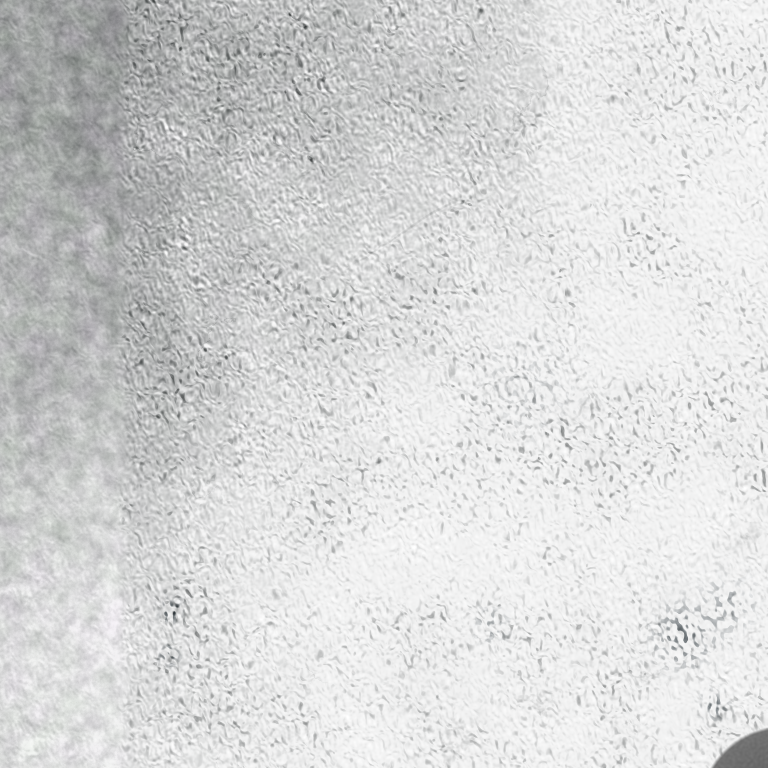
This texture is drawn by a Shadertoy shader. Its source:

```glsl
// Weathered pale plaster: a grey stain fades from the upper left into white.
// Gradient noise gives embossed grain, thresholds give flecks, pits and scuffs,
// and a narrow strip on the left carries soft, faintly tinted blotches.

vec2 hash2(vec2 p) {
    vec3 q = fract(p.xyx * vec3(0.1031, 0.1030, 0.0973));
    q += dot(q, q.yzx + 33.33);
    return fract((q.xx + q.yz) * q.zy);
}

float gradientDot(vec2 cell, vec2 corner, vec2 f) {
    return dot(hash2(cell + corner) * 2.0 - 1.0, f - corner);
}

// Gradient noise, roughly -0.6 to 0.6
float noise(vec2 p) {
    vec2 i = floor(p), f = p - i;
    vec2 u = f * f * f * (f * (f * 6.0 - 15.0) + 10.0);
    float low = mix(gradientDot(i, vec2(0, 0), f), gradientDot(i, vec2(1, 0), f), u.x);
    float high = mix(gradientDot(i, vec2(0, 1), f), gradientDot(i, vec2(1, 1), f), u.x);
    return mix(low, high, u.y);
}

float fbm(vec2 p) {
    float sum = 0.0, amp = 1.0;
    for (int k = 0; k < 5; k++) {
        sum += amp * noise(p);
        p = mat2(0.8, 0.6, -0.6, 0.8) * p * 2.03 + 17.3;
        amp *= 0.6;
    }
    return sum;
}

// Small dark round pits, one candidate per cell
float pits(vec2 p) {
    vec2 cell = floor(p);
    vec2 rnd = hash2(cell + 71.0);
    vec2 centre = 0.25 + 0.5 * hash2(cell + 9.0);
    float radius = 0.07 + 0.08 * rnd.y;
    float d = length((p - cell - centre) * vec2(1.0, 0.8));
    return step(0.88, rnd.x) * smoothstep(radius, radius * 0.3, d);
}

void mainImage(out vec4 fragColor, in vec2 fragCoord) {
    vec2 uv = fragCoord / iResolution.xy;
    float cloud = fbm(uv * 4.0 + 3.0);
    float mottling = fbm(uv * 14.0 + 40.0);
    float ragged = 0.02 * mottling;

    // Broad stain with a ragged border, plus faint straight patch edges
    float border = 0.15 + 0.47 * smoothstep(0.15, 0.9, uv.y) + 0.12 * cloud;
    float stain = smoothstep(0.36, -0.36, uv.x - border);
    float strip = smoothstep(0.172, 0.150, uv.x + 0.4 * ragged);
    float patches = smoothstep(0.325, 0.30, uv.x + ragged) * smoothstep(0.35, 0.40, uv.y + ragged)
                  + smoothstep(0.24, 0.22, uv.x + ragged) * smoothstep(0.20, 0.26, uv.y + ragged);
    float topPanel = smoothstep(0.71, 0.70, uv.x + ragged) * smoothstep(0.65, 0.85, uv.y);
    float tone = 0.972 - 0.165 * stain - 0.032 * patches - 0.03 * topPanel;
    tone -= strip * (0.10 * smoothstep(0.35, 0.95, uv.y) - 0.01);
    tone += 0.05 * cloud * (0.5 + stain) + 0.065 * mottling * (0.5 + 0.6 * stain);

    // Slanted embossed grain in two sizes, lit from one side
    vec2 slanted = mat2(0.85, -0.53, 0.53, 0.85) * uv;
    vec2 g = slanted * vec2(180.0, 125.0) + 1.5 * noise(uv * 45.0);
    float relief = noise(g) - noise(g + vec2(0.55, 0.3));
    float medium = noise(uv * 85.0 + 52.0);
    float fine = noise(uv * 215.0 + 11.0);
    float rough = mix(0.42, 0.95, stain) * (1.0 + 0.6 * mottling) * mix(1.0, 0.3, strip);
    tone += rough * (0.24 * relief + 0.20 * fine + 0.12 * medium);

    // Fine grey flecks almost everywhere, thicker in drifting clusters
    float drift = smoothstep(-0.55, 0.65, fbm(uv * 6.0 + 60.0) + 0.5 * mottling);
    float fleck = smoothstep(0.02, 0.50, noise(g * 0.9 + 90.0) + 0.35 * medium + 0.3 * fine);
    tone -= 0.34 * fleck * (0.15 + 0.85 * drift) * (1.0 - 0.85 * strip);
    tone -= 0.035 * drift * (1.0 - strip);

    // Soft blotches in the left strip
    float blotch = fbm(uv * 45.0 + 25.0);
    tone += strip * 0.14 * blotch;

    // Broken hairline cracks
    float crack = smoothstep(0.011, 0.002, abs(noise(uv * vec2(3.5, 5.5) + 0.2 * mottling + 8.0)));
    tone -= 0.08 * crack * smoothstep(0.0, 0.4, noise(uv * 9.0 + 31.0)) * (1.0 - strip);
    tone -= 0.30 * pits(uv * 36.0 + 0.3 * mottling) * drift * (1.0 - strip);

    // Scuffed clusters: position, radius, strength
    vec4 scuffs[7] = vec4[7](
        vec4(0.222, 0.205, 0.012, 0.65), vec4(0.220, 0.148, 0.011, 0.65),
        vec4(0.640, 0.185, 0.020, 0.30), vec4(0.890, 0.172, 0.034, 0.48),
        vec4(0.930, 0.080, 0.015, 0.50), vec4(0.950, 0.215, 0.030, 0.28),
        vec4(0.690, 0.500, 0.070, 0.13));
    float scratch = smoothstep(0.0, 0.28, noise(slanted * vec2(150.0, 110.0) + 5.0) + 0.3 * medium);
    float scuffed = 0.0;
    for (int k = 0; k < 7; k++) {
        vec2 d = (uv - scuffs[k].xy) / scuffs[k].z;
        scuffed += scuffs[k].w * exp(-dot(d, d) * 0.8);
    }
    tone -= scuffed * scratch;

    // Highlights level off to near white
    tone = clamp(tone, 0.18, 1.1);
    tone = min(tone, 0.94 + 0.4 * (tone - 0.94));

    // Cool grey cast, with violet and green drift in the strip
    float hue = noise(uv * 30.0 + 14.0) + 0.5 * noise(uv * 8.0);
    vec3 color = vec3(tone) + (1.0 - tone) * vec3(-0.014, 0.006, 0.006);
    color += hue * vec3(0.014, -0.014, 0.022) * (0.3 * stain + 0.7 * strip);
    color += scuffed * scratch * vec3(-0.03, 0.0, 0.03);

    // Dark rounded object in the lower right corner
    float disc = length(uv - vec2(1.02, -0.055)) - 0.108;
    vec3 discColor = vec3(0.45 + 0.9 * disc + 0.05 * fine);
    color = mix(color, discColor, smoothstep(0.003, -0.003, disc));

    fragColor = vec4(clamp(color, 0.0, 1.0), 1.0);
}
```
